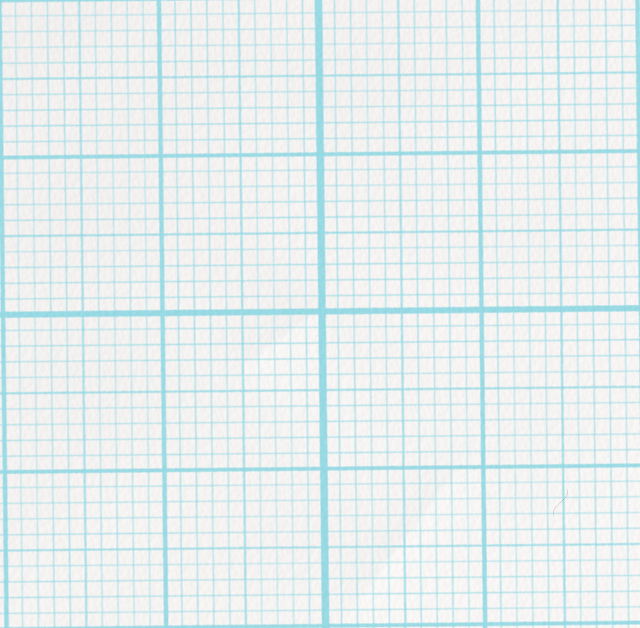
Reproduce this pattern procedurally as a Shadertoy shader.

```glsl
// Slightly tilted cyan graph paper with four line weights, paper grain and faint creases.

vec2 hash2(vec2 p) {
    vec2 h = vec2(dot(p, vec2(127.1, 311.7)), dot(p, vec2(269.5, 183.3)));
    return fract(sin(h) * 43758.5453);
}

// Distance to the nearest scattered cell point
float cellNoise(vec2 p) {
    vec2 cell = floor(p), f = fract(p);
    float nearest = 2.0;
    for (int y = -1; y <= 1; y++)
    for (int x = -1; x <= 1; x++) {
        vec2 o = vec2(x, y);
        vec2 d = o + hash2(cell + o) - f;
        nearest = min(nearest, dot(d, d));
    }
    return sqrt(nearest);
}

// Light from the upper left across a bumpy surface
float relief(vec2 p) {
    return cellNoise(p) - cellNoise(p + vec2(0.22, -0.16));
}

// Ink coverage of one family of rulings; weights run heavy, tenth, fifth, fine
float ruling(float pos, float pitch, vec4 halfWidth, float rough, float wear, float seed) {
    float index = round(pos / pitch);
    float k = abs(index);
    float d = abs(pos - index * pitch);
    float vary = hash2(vec2(index, seed)).x;
    float w = halfWidth.w;
    float strength = (0.43 + 0.17 * vary) * wear;
    if (k < 0.5) {
        w = halfWidth.x;
        strength = 0.97;
    } else if (mod(k, 10.0) < 0.5) {
        w = halfWidth.y;
        strength = 0.93;
    } else if (mod(k, 5.0) < 0.5) {
        w = halfWidth.z;
        strength = 0.72 + 0.1 * vary;
    }
    w += rough * 0.0007;
    float soft = max(0.0018, 0.75 / iResolution.y);
    return strength * (1.0 - smoothstep(w - soft, w + soft, d));
}

// Shadow on one side of a fold and light on the other
float crease(vec2 p, vec2 mid, vec2 dir, float halfLength) {
    vec2 q = p - mid;
    float across = dot(q, vec2(dir.y, -dir.x));
    float fade = 1.0 - smoothstep(halfLength * 0.6, halfLength * 1.3, abs(dot(q, dir)));
    return clamp(across / 0.006, -1.0, 1.0) * exp(-abs(across) * 18.0) * fade;
}

// Thin curled hair
float fibre(vec2 p, vec2 mid, float size) {
    vec2 q = (p - mid) / size;
    float bend = q.x - 0.35 * sin(q.y * 2.6) - 0.2 * q.y;
    float soft = max(0.0012, 0.8 / iResolution.y) / size;
    return (1.0 - smoothstep(0.0, soft, abs(bend))) * (1.0 - smoothstep(0.7, 1.0, abs(q.y)));
}

void mainImage(out vec4 fragColor, in vec2 fragCoord) {
    vec2 p = (fragCoord - 0.5 * iResolution.xy) / iResolution.y;

    // Paper grain, stretched along a diagonal
    vec2 g = vec2(p.x + 0.4 * p.y, p.y * 0.8 - 0.3 * p.x);
    float grain = relief(g * 105.0) + 0.6 * relief(g * 215.0 + 7.3);

    // Broad uneven light and fading
    float cloud = sin(p.x * 9.0 + 2.0 * sin(p.y * 7.0)) * sin(p.y * 11.0 + 1.3 * sin(p.x * 8.0));
    float folds = crease(p, vec2(-0.068, -0.042), vec2(0.805, 0.593), 0.075)
                + crease(p, vec2(0.137, -0.355), vec2(0.608, 0.794), 0.14);
    vec3 paper = vec3(0.961, 0.951, 0.949);
    paper += 0.012 * (p.x - p.y) + 0.004 * cloud + 0.014 * folds;

    // Slightly skewed rulings with ragged ink edges
    vec2 grid = vec2(p.x + 0.0115 * p.y - 0.0033, p.y - 0.0104 * p.x - 0.004);
    float rough = cellNoise(p * 160.0) - 0.5;
    float wear = 1.0 + 0.12 * cloud - 0.35 * rough;
    float down = ruling(grid.x, 0.0254, vec4(0.0060, 0.0036, 0.0019, 0.0014), rough, wear, 3.0);
    float across = ruling(grid.y, 0.02503, vec4(0.0049, 0.0031, 0.0018, 0.0014), rough, wear, 8.0);
    float ink = 1.0 - (1.0 - down) * (1.0 - across);

    vec3 color = mix(paper, vec3(0.585, 0.850, 0.890), ink);
    color += grain * 0.035;

    // Stray hairs
    color -= 0.13 * fibre(p, vec2(0.383, -0.300), 0.024);
    color -= 0.04 * fibre(p, vec2(-0.088, 0.170), 0.018);

    fragColor = vec4(clamp(color, 0.0, 1.0), 1.0);
}
```
